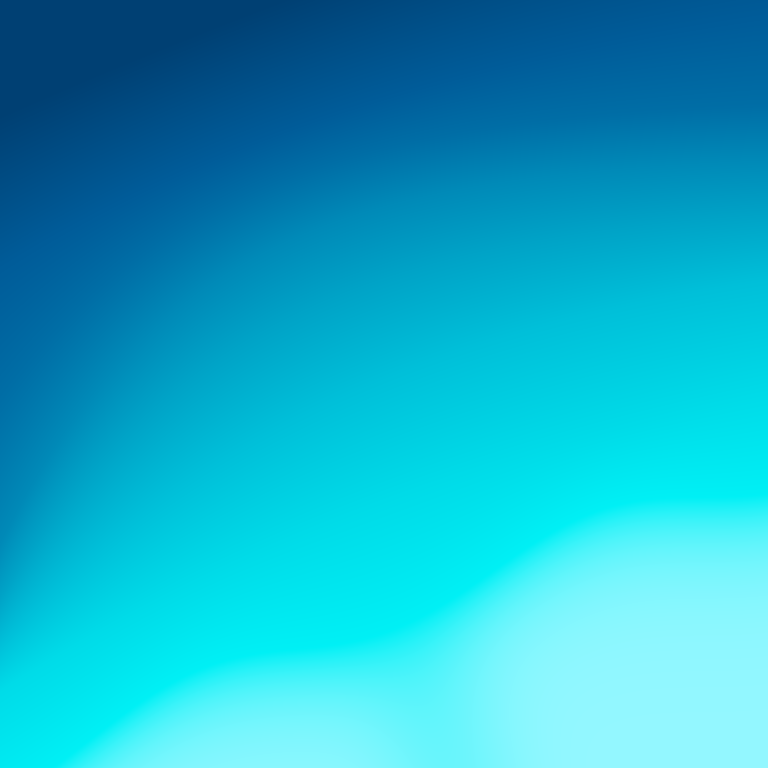
This background is drawn by a WebGL 2 fragment shader. Its source:

```glsl
#version 300 es
precision highp float;
// Soft blue-to-cyan gradient sweeping down to two pale, glowing swells.

#define GLOW_DEPTH 0.06
#define VALLEY_WIDTH 0.09
#define VALLEY_FADE 0.27
#define SWELL_HEIGHT 0.025
#define SWELL_SPACING 0.515

uniform vec2 u_resolution;
out vec4 outColor;

const float TAU = 6.2832;
const int BANDS = 8;
const vec3 PALE = vec3(0.58, 0.97, 1.0);

// Band colours from the deep top to the bright crest.
const vec3 bandColor[BANDS] = vec3[](
    vec3(0.0, 0.25, 0.45), vec3(0.0, 0.36, 0.60),
    vec3(0.0, 0.43, 0.65), vec3(0.0, 0.54, 0.72),
    vec3(0.0, 0.64, 0.78), vec3(0.0, 0.75, 0.85),
    vec3(0.0, 0.86, 0.91), vec3(0.0, 0.94, 0.96));

// Each band follows base + rise * exp(-decay * x), measured from the top.
const vec3 bandCurve[BANDS - 1] = vec3[](
    vec3(-0.90, 1.05, 0.42), vec3(-0.08, 0.43, 1.45),
    vec3(0.125, 0.395, 3.5), vec3(0.20, 0.51, 4.0),
    vec3(0.26, 0.52, 3.2), vec3(0.29, 0.55, 2.0),
    vec3(0.32, 0.58, 1.1));

// Sloping, wavy upper edge of the pale swells.
float crestDepth(float x) {
    float ends = pow(abs(2.0 * x - 1.0), 4.0);
    return 1.0 - 0.4 * x + 0.02 * ends
         + SWELL_HEIGHT * cos(TAU * x / SWELL_SPACING);
}

float bandDepth(int i, float x) {
    if (i == BANDS - 1) return crestDepth(x);
    vec3 c = bandCurve[i];
    return c.x + c.y * exp(-c.z * x);
}

// Blend through the bands from top to bottom.
vec3 waterColor(float x, float depth) {
    vec3 color = bandColor[0];
    float upper = bandDepth(0, x);
    for (int i = 1; i < BANDS; i++) {
        float lower = bandDepth(i, x);
        float blend = clamp((depth - upper) / (lower - upper), 0.0, 1.0);
        color = mix(color, bandColor[i], blend);
        upper = lower;
    }
    return color;
}

// Pale light below the crest, dimmed in the valley between the swells.
float paleGlow(float x, float depth) {
    float below = max(depth - crestDepth(x), 0.0);
    float valleyX = 0.53 + 0.3 * (depth - 0.82);
    float offset = (x - valleyX) / VALLEY_WIDTH;
    float valley = VALLEY_FADE * exp(-offset * offset);
    return (1.0 - exp(-below / GLOW_DEPTH)) * (1.0 - valley);
}

void main() {
    vec2 uv = gl_FragCoord.xy / u_resolution;
    float depth = 1.0 - uv.y;
    vec3 color = waterColor(uv.x, depth);
    color = mix(color, PALE, paleGlow(uv.x, depth));
    outColor = vec4(color, 1.0);
}
```
